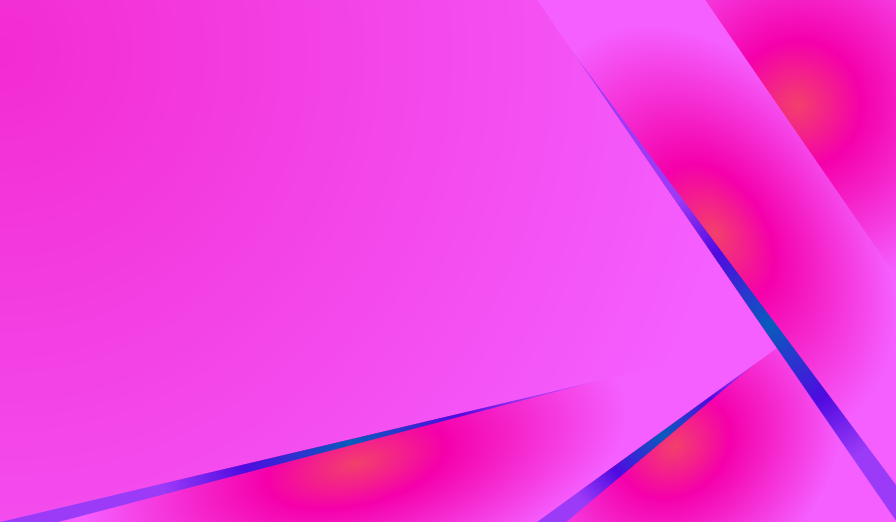
Give the GLSL for this background, as a Shadertoy shader.

```glsl
#define LIGHT  vec3(0.96, 0.37, 1.00)
#define PINK   vec3(0.95, 0.17, 0.82)
#define HOT    vec3(0.96, 0.00, 0.67)
#define CORAL  vec3(0.95, 0.25, 0.42)
#define BLUE   vec3(0.03, 0.36, 0.74)
#define INDIGO vec3(0.31, 0.04, 0.88)
#define PURPLE vec3(0.61, 0.23, 0.97)
#define HOT_STOP 0.33
#define INDIGO_STOP 0.57

// Three-stop gradient, with the middle colour at the given stop
vec3 ramp(vec3 inner, vec3 middle, vec3 outer, float stop, float t) {
    vec3 core = mix(inner, middle, clamp(t / stop, 0.0, 1.0));
    return mix(core, outer, clamp((t - stop) / (1.0 - stop), 0.0, 1.0));
}

// Smooth coverage of the half plane to the right of the line a -> b
float rightOf(vec2 p, vec2 a, vec2 b) {
    vec2 dir = normalize(b - a);
    float dist = dot(p - a, vec2(dir.y, -dir.x));
    return clamp(dist * iResolution.y + 0.5, 0.0, 1.0);
}

// Elliptical glow whose long axis follows dir
vec3 glow(vec2 p, vec2 center, vec2 dir, vec2 radii) {
    vec2 u = normalize(dir);
    vec2 q = p - center;
    float t = length(vec2(dot(q, u), dot(q, vec2(-u.y, u.x))) / radii);
    return ramp(CORAL, HOT, LIGHT, HOT_STOP, t);
}

// Glowing panel to the right of the line a -> b
vec3 addPanel(vec3 color, vec2 p, vec2 a, vec2 b, vec2 center, vec2 radii) {
    return mix(color, glow(p, center, b - a, radii), rightOf(p, a, b));
}

// Tapered ribbon between the line a -> b and the line base -> tip
vec3 addRibbon(vec3 color, vec2 p, vec2 a, vec2 b, vec2 base, vec2 tip,
               vec2 center, float radius) {
    float mask = rightOf(p, a, b) * rightOf(p, tip, base);
    float t = length(p - center) / radius;
    return mix(color, ramp(BLUE, INDIGO, PURPLE, INDIGO_STOP, t), mask);
}

void mainImage(out vec4 fragColor, in vec2 fragCoord) {
    vec2 p = fragCoord / iResolution.y;

    // Broad backdrop gradient
    float spread = length(p - vec2(0.0, 0.9)) / 1.42;
    vec3 color = mix(PINK, LIGHT, clamp(spread, 0.0, 1.0));

    // Long lower panel
    vec2 a = vec2(0.0), b = vec2(1.365, 0.322);
    color = addPanel(color, p, a, b, vec2(0.682, 0.112), vec2(0.53, 0.24));
    color = addRibbon(color, p, a, b, vec2(0.112, 0.0), vec2(1.119, 0.264),
                      vec2(0.671, 0.154), 0.37);

    // Short lower panel
    a = vec2(1.029, 0.0);
    b = vec2(1.488, 0.333);
    color = addPanel(color, p, a, b, vec2(1.293, 0.145), vec2(0.34, 0.28));
    color = addRibbon(color, p, a, b, vec2(1.085, 0.0), vec2(1.436, 0.295),
                      vec2(1.268, 0.170), 0.20);

    // Diagonal band
    a = vec2(1.718, 0.0);
    b = vec2(1.029, 1.0);
    color = addPanel(color, p, a, b, vec2(1.369, 0.553), vec2(0.44, 0.29));
    color = addRibbon(color, p, a, b, vec2(1.718, 0.069), vec2(1.136, 0.848),
                      vec2(1.477, 0.378), 0.30);

    // Upper right corner
    color = addPanel(color, p, vec2(1.718, 0.468), vec2(1.351, 1.0),
                     vec2(1.528, 0.799), vec2(0.37));

    fragColor = vec4(color, 1.0);
}
```
